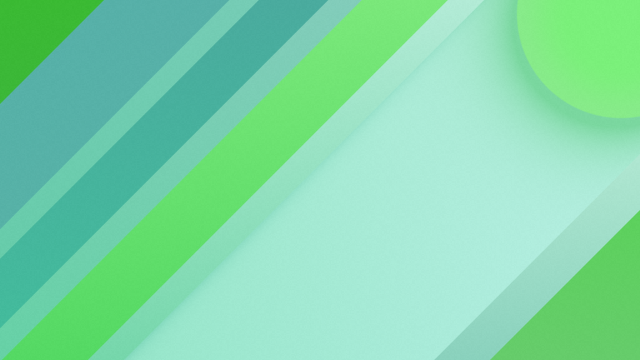
Reproduce this background procedurally as a Shadertoy shader.

```glsl
const int BANDS = 9;
// Diagonal position where each band begins, in canvas heights
const float START[BANDS] = float[BANDS](
    -1.0, 0.289, 0.637, 0.719, 0.912, 1.005, 1.244, 1.345, 2.206);
// Band colours at the bottom and at the top of the canvas
const vec3 LOW[BANDS] = vec3[BANDS](
    vec3(0.24, 0.69, 0.28), vec3(0.34, 0.70, 0.65), vec3(0.38, 0.80, 0.65),
    vec3(0.26, 0.74, 0.61), vec3(0.40, 0.82, 0.65), vec3(0.33, 0.85, 0.39),
    vec3(0.46, 0.84, 0.67), vec3(0.59, 0.90, 0.79), vec3(0.54, 0.82, 0.74));
const vec3 HIGH[BANDS] = vec3[BANDS](
    vec3(0.23, 0.73, 0.20), vec3(0.34, 0.69, 0.66), vec3(0.46, 0.80, 0.71),
    vec3(0.29, 0.67, 0.62), vec3(0.51, 0.80, 0.73), vec3(0.48, 0.91, 0.48),
    vec3(0.70, 0.92, 0.84), vec3(0.70, 0.93, 0.86), vec3(0.80, 0.97, 0.88));

const float PANEL_START = 1.345;
const float PANEL_END = 2.206;
const vec3 PANEL_TINT = vec3(0.07, 0.02, 0.06);
const vec3 FOLD_SHADE = vec3(0.38, 0.77, 0.66);
const float FOLD_WIDTH = 0.022;

const float CORNER_START = 2.361;
const vec3 CORNER_LOW = vec3(0.40, 0.80, 0.42);
const vec3 CORNER_HIGH = vec3(0.36, 0.82, 0.36);

const vec2 DISC_CENTER = vec2(1.725, 0.961);
const float DISC_RADIUS = 0.289;
const vec3 DISC_CORE = vec3(0.48, 0.94, 0.48);
const vec3 DISC_RIM = vec3(0.53, 0.92, 0.54);
const vec3 DISC_SHADE = vec3(0.42, 0.82, 0.56);
const vec2 SHADE_OFFSET = vec2(-0.012, -0.025);
const float SHADE_WIDTH = 0.085;

const float GRAIN_CELLS = 288.0;
const float GRAIN_AMOUNT = 0.012;

float hash(vec2 cell) {
    return fract(sin(dot(cell, vec2(12.9898, 78.233))) * 43758.5453);
}

// Soft step one pixel wide
float edge(float dist, float pixel) {
    return smoothstep(-pixel, pixel, dist);
}

vec3 diagonalBands(vec2 p, float diagonal, float pixel) {
    vec3 color = LOW[0];
    for (int i = 0; i < BANDS; i++) {
        vec3 band = mix(LOW[i], HIGH[i], p.y);
        color = mix(color, band, edge(diagonal - START[i], pixel));
    }
    vec3 corner = mix(CORNER_LOW, CORNER_HIGH, p.y / 0.42);
    return mix(color, corner, edge(diagonal - CORNER_START, pixel));
}

void mainImage(out vec4 fragColor, in vec2 fragCoord) {
    vec2 p = fragCoord / iResolution.y;
    float pixel = 1.0 / iResolution.y;
    float diagonal = p.x + 1.0 - p.y;

    vec3 color = diagonalBands(p, diagonal, pixel);

    // Pale panel: brighter to the right, shaded along its left fold
    float panel = edge(diagonal - PANEL_START, pixel)
                * edge(PANEL_END - diagonal, pixel);
    float across = clamp((diagonal - PANEL_START) / (PANEL_END - PANEL_START), 0.0, 1.0);
    color += PANEL_TINT * across * panel;
    float fold = exp(-max(diagonal - PANEL_START, 0.0) / FOLD_WIDTH);
    color = mix(color, FOLD_SHADE, 0.4 * fold * panel * (1.0 - 0.5 * p.y));

    // Disc and its soft shadow
    float shadeDist = length(p - DISC_CENTER - SHADE_OFFSET) - DISC_RADIUS;
    float shade = exp(-max(shadeDist, 0.0) / SHADE_WIDTH);
    color = mix(color, DISC_SHADE, 0.8 * shade * panel);
    float radius = length(p - DISC_CENTER);
    vec3 disc = mix(DISC_CORE, DISC_RIM, smoothstep(0.5, 1.0, radius / DISC_RADIUS));
    color = mix(color, disc, edge(DISC_RADIUS - radius, pixel));

    // Fine grain
    color += GRAIN_AMOUNT * (hash(floor(p * GRAIN_CELLS)) - 0.5);
    fragColor = vec4(color, 1.0);
}
```
